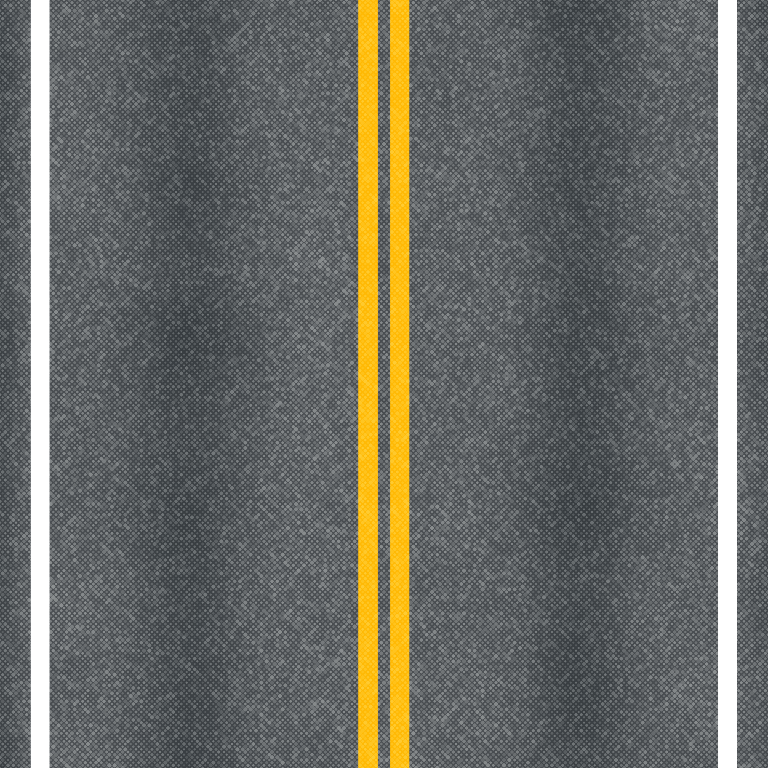
A Shadertoy shader for this texture:

```glsl
// Top view of a two-lane road: grey asphalt with worn wheel tracks, covered by
// a staggered lattice of small stone dots whose size and tone vary by hash,
// then white edge lines and a double yellow centre line.

float hash(vec2 p) {
    vec3 q = fract(vec3(p.xyx) * 0.1031);
    q += dot(q, q.yzx + 33.33);
    return fract((q.x + q.y) * q.z);
}

float noise(vec2 p) {
    vec2 cell = floor(p), f = fract(p);
    f = f * f * (3.0 - 2.0 * f);
    return mix(mix(hash(cell), hash(cell + vec2(1, 0)), f.x),
               mix(hash(cell + vec2(0, 1)), hash(cell + vec2(1, 1)), f.x), f.y);
}

// Soft-edged vertical band between two x positions
float stripe(float x, float left, float right, float aa) {
    return smoothstep(-aa, aa, min(x - left, right - x));
}

// Bell-shaped falloff around a centre
float bell(float x, float centre, float width) {
    float d = (x - centre) / width;
    return exp(-d * d);
}

// Coverage of one square lattice of dots; a second, shifted copy staggers it
float dots(vec2 p, float seed, float wear, float aa) {
    vec2 cell = floor(p);
    vec2 d = abs(fract(p) - 0.5);
    float pick = hash(cell + seed);
    float radius = mix(0.20, 0.38, pick * pick) + 0.05 * wear;
    float dist = mix(length(d), d.x + d.y, 0.35);
    float tone = mix(0.45, 1.0, hash(cell.yx + seed + 17.0));
    return smoothstep(aa, -aa, dist - radius) * tone;
}

void mainImage(out vec4 fragColor, in vec2 fragCoord) {
    vec2 uv = fragCoord / iResolution.xy;
    float pixel = 1.0 / iResolution.x;

    // Broad lane shading: dark tracks, dark verges, slow mottling
    float tracks = bell(uv.x, 0.245, 0.075) + bell(uv.x, 0.755, 0.075);
    float verges = bell(uv.x, 0.0, 0.025) + 0.6 * bell(uv.x, 1.0, 0.025);
    float mottle = noise(uv * vec2(12.0, 9.0)) + 0.5 * noise(uv * 38.0) - 0.75;
    float wear = clamp(0.9 - 0.75 * tracks - 0.6 * verges + 0.3 * mottle, 0.0, 1.2);
    vec3 asphalt = mix(vec3(0.215, 0.235, 0.25), vec3(0.295, 0.31, 0.325), wear);

    // Stone grain
    vec2 lattice = uv * 144.0;
    float aa = 0.5 * 144.0 * pixel;
    float grain = max(dots(lattice, 0.0, wear, aa),
                      dots(lattice + 0.5, 91.0, wear, aa));
    vec3 stone = mix(vec3(0.42, 0.44, 0.45), vec3(0.55, 0.565, 0.57), wear);
    vec3 color = mix(asphalt, stone, grain);

    // Centre lines, with the grain showing faintly through the paint
    float centreLine = stripe(uv.x, 0.4665, 0.4920, 0.5 * pixel)
                     + stripe(uv.x, 0.5080, 0.5330, 0.5 * pixel);
    vec3 yellow = mix(vec3(1.0, 0.725, 0.015), vec3(1.0, 0.80, 0.20), grain);
    color = mix(color, yellow, centreLine);

    // Edge lines
    float edgeLine = stripe(uv.x, 0.0400, 0.0645, 0.5 * pixel)
                   + stripe(uv.x, 0.9350, 0.9597, 0.5 * pixel);
    color = mix(color, vec3(1.0), edgeLine);

    fragColor = vec4(color, 1.0);
}
```
